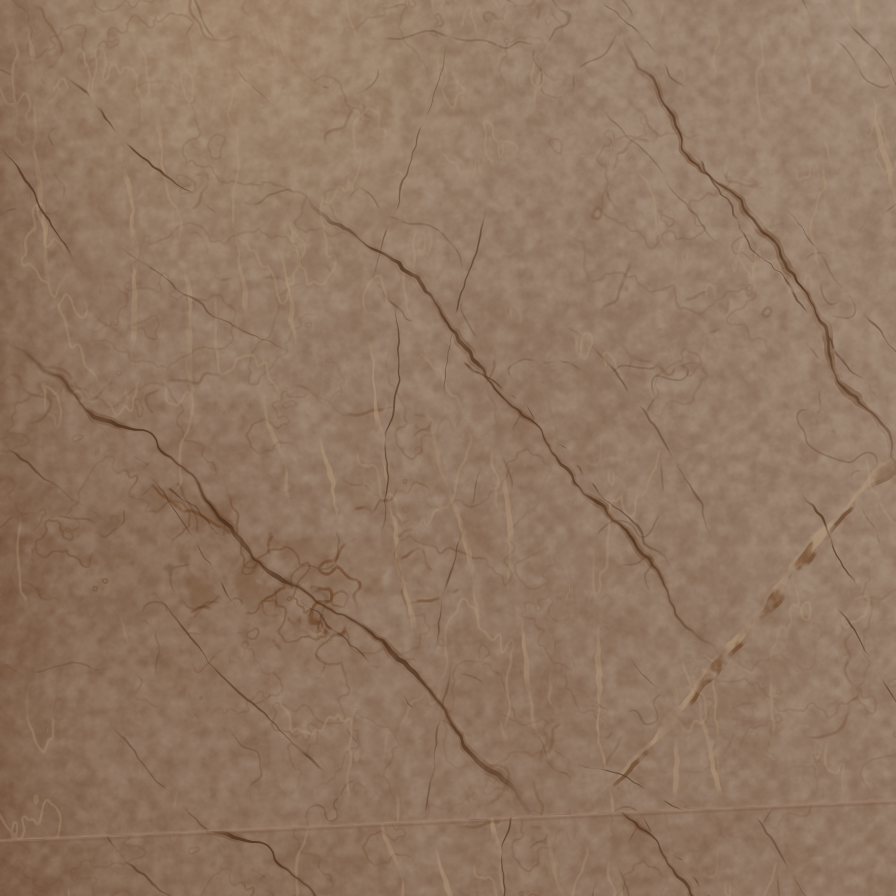
This texture is drawn by a WebGL 2 fragment shader. Its source:

```glsl
#version 300 es
precision highp float;
uniform vec2 u_resolution;
out vec4 fragColor;

const vec3 STONE_DARK = vec3(0.465, 0.34, 0.255);
const vec3 STONE_LIGHT = vec3(0.64, 0.557, 0.482);
const vec3 VEIN_DARK = vec3(0.30, 0.19, 0.115);
const vec3 VEIN_PALE = vec3(0.70, 0.59, 0.47);
const vec3 RUST = vec3(0.42, 0.27, 0.16);
const vec3 GROUT = vec3(0.62, 0.50, 0.42);
const int MAIN_VEINS = 3;
const int HAIR_VEINS = 22;
const int PALE_VEINS = 13;
const float GRAIN = 0.58;
const float CLOUDS = 0.24;

float hash(vec2 p) {
    vec3 q = fract(vec3(p.xyx) * 0.1031);
    q += dot(q, q.yzx + 33.33);
    return fract((q.x + q.y) * q.z);
}

float noise(vec2 p) {
    vec2 cell = floor(p), f = fract(p);
    f = f * f * (3.0 - 2.0 * f);
    return mix(mix(hash(cell), hash(cell + vec2(1, 0)), f.x),
               mix(hash(cell + vec2(0, 1)), hash(cell + vec2(1, 1)), f.x), f.y);
}

float fbm(vec2 p) {
    float sum = 0.0, weight = 0.5;
    for (int i = 0; i < 4; i++) {
        sum += weight * noise(p);
        p = mat2(1.6, 1.2, -1.2, 1.6) * p + 17.3;
        weight *= 0.5;
    }
    return sum / 0.9375;
}

// Contour lines of a noise field, of even width in canvas units
float cracks(vec2 p, float width) {
    float level = fbm(p) - 0.5;
    float slope = length(vec2(dFdx(level), dFdy(level))) * u_resolution.y;
    return 1.0 - smoothstep(0.3 * width, width + 0.5 / u_resolution.y, abs(level) / max(slope, 2.0));
}

// Wandering line with tapered ends and uneven thickness
float vein(vec2 p, vec2 middle, float angle, float reach, float width, float wander, float seed) {
    vec2 along = vec2(cos(angle), sin(angle));
    vec2 q = vec2(dot(p - middle, along), dot(p - middle, vec2(-along.y, along.x)));
    float bend = 0.0, weight = 1.0, rate = 6.0;
    for (int i = 0; i < 4; i++) {
        bend += weight * (noise(vec2((q.x + 7.0) * rate, seed + 3.0 * float(i))) - 0.5);
        weight *= 0.42;
        rate *= 2.7;
    }
    float taper = 1.0 - smoothstep(0.6, 1.0, abs(q.x) / reach);
    float thickness = width * (0.3 + 1.3 * noise(vec2((q.x + 7.0) * 38.0, seed + 20.0)));
    float softness = max(0.0009, 0.6 / u_resolution.y);
    return taper * (1.0 - smoothstep(thickness - softness, thickness + softness, abs(q.y - wander * bend)));
}

void main() {
    vec2 uv = gl_FragCoord.xy / u_resolution;
    // Lower tile shows a shifted piece of the same stone
    float joint = uv.y - 0.062 - 0.045 * uv.x;
    vec2 p = uv + (joint < 0.0 ? vec2(-0.13, 0.46) : vec2(0.0));

    // Broad light, clouds and grain
    float glow = exp(-22.0 * dot(uv - vec2(0.27, 0.98), uv - vec2(0.27, 0.98)));
    float tone = 0.60 + dot(uv - 0.5, vec2(0.20, 0.27)) + 0.13 * glow - 0.28 * exp(-13.0 * uv.x);
    tone += CLOUDS * (fbm(p * 5.0 + 3.0) - 0.5) + 0.12 * (fbm(p * 30.0 + 8.0) - 0.5);
    tone += GRAIN * (fbm(p * 88.0) - 0.5);
    vec3 color = mix(STONE_DARK, STONE_LIGHT, clamp(tone, -0.15, 1.15));
    color += glow * vec3(0.012, 0.0, -0.022);

    // Stains, crackle and pale wisps
    float patches = smoothstep(0.5, 0.68, fbm(p * 4.0 + 21.0));
    vec2 band = (p - vec2(0.22, 0.36)) * mat2(0.97, 0.25, -0.25, 0.97) * vec2(3.2, 8.0);
    float stain = exp(-dot(band, band)) * smoothstep(0.42, 0.62, fbm(p * 17.0 + 6.0));
    float region = clamp(stain * 1.3 + 0.4 * patches, 0.0, 1.0);
    float flecks = smoothstep(0.42, 0.62, fbm(p * 36.0 + 70.0));
    color = mix(color, RUST, 0.32 * stain * flecks);
    color = mix(color, RUST, region * flecks * 0.7 * cracks(p * 8.0, 0.0022));
    color = mix(color, RUST, region * 0.40 * cracks(p * 17.0 + 5.0, 0.0017));
    color = mix(color, VEIN_DARK, 0.22 * flecks * cracks(p * 6.0 + 33.0, 0.0013));
    float wisps = smoothstep(0.48, 0.62, fbm(p * 13.0 + 50.0));
    color = mix(color, VEIN_PALE, 0.30 * wisps * cracks(p * vec2(17.0, 8.0) + 12.0, 0.0018));

    // Pale veins, nearly upright and frayed
    float frayed = smoothstep(0.34, 0.64, fbm(p * vec2(60.0, 22.0)));
    for (int i = 0; i < PALE_VEINS; i++) {
        float k = float(i);
        vec2 middle = fract(vec2(0.34, 0.57) + k * vec2(0.618, 0.377));
        float angle = -1.46 + 0.22 * (hash(vec2(k, 2.0)) - 0.5);
        float line = vein(p, middle, angle, mix(0.1, 0.26, hash(vec2(k, 7.0))), 0.0023, 0.026, k * 43.0 + 200.0);
        color = mix(color, VEIN_PALE, line * frayed * mix(0.25, 0.65, noise(p * 14.0 + k)));
    }

    // Broad pale seam with a brown rim
    vec2 seamMiddle = vec2(0.83, 0.295);
    float rim = vein(p, seamMiddle + vec2(0.003, -0.003), 0.85, 0.30, 0.0055, 0.02, 810.0);
    float seam = vein(p, seamMiddle, 0.85, 0.30, 0.005, 0.02, 810.0);
    color = mix(color, RUST, 0.75 * rim * flecks);
    color = mix(color, VEIN_PALE, seam * (0.12 + 0.5 * frayed));

    // Hairline dark veins, a few crossing the main slope
    for (int i = 0; i < HAIR_VEINS; i++) {
        float k = float(i);
        vec2 middle = fract(vec2(0.17, 0.83) + k * vec2(0.755, 0.570));
        float angle = -0.75 + 0.6 * (hash(vec2(k, 11.0)) - 0.5) + (i % 4 == 3 ? 2.1 : 0.0);
        float line = vein(p, middle, angle, mix(0.06, 0.2, hash(vec2(k, 19.0))), 0.0009, 0.026, k * 37.0 + 900.0);
        float broken = smoothstep(0.15, 0.6, noise(p * 45.0 + k));
        color = mix(color, VEIN_DARK, line * broken * mix(0.25, 0.8, hash(vec2(k, 23.0))));
    }

    // Main dark veins, each with a soft stain and a side strand
    for (int i = 0; i < MAIN_VEINS; i++) {
        float k = float(i), angle = -0.72 - 0.14 * k, reach = 0.43 - 0.06 * k, seed = k * 53.0 + 1900.0;
        vec2 middle = vec2(0.31, 0.36) + k * vec2(0.275, 0.18);
        float halo = vein(p, middle, angle, reach, 0.0045, 0.04, seed);
        float strand = vein(p, middle, angle + 0.02, reach * 0.7, 0.001, 0.044, seed + 1.0);
        float core = vein(p, middle, angle, reach, 0.0019 - 0.0003 * k, 0.04, seed);
        color = mix(color, RUST, halo * (0.12 + 0.3 * flecks));
        color = mix(color, VEIN_DARK, 0.55 * strand * flecks);
        color = mix(color, VEIN_DARK, core * (0.45 + 0.45 * noise(p * 60.0)));
    }

    // Joint between the tiles
    float blur = max(0.0016, 1.0 / u_resolution.y);
    color = mix(color, STONE_DARK, 0.35 * (1.0 - smoothstep(0.0, 2.0 * blur, abs(joint + 0.003))));
    color = mix(color, GROUT, 0.55 * (1.0 - smoothstep(0.0, 2.0 * blur, abs(joint))));
    fragColor = vec4(clamp(color, 0.0, 1.0), 1.0);
}
```
